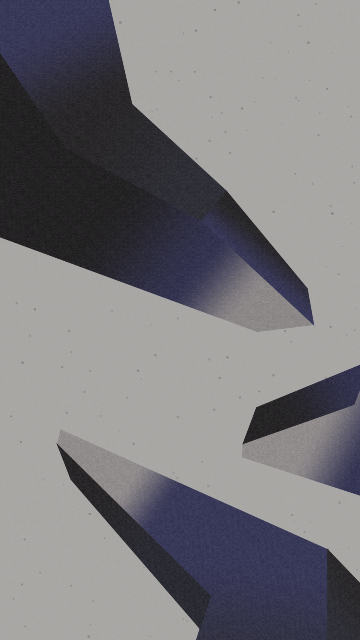
This background is drawn by a Shadertoy shader. Its source:

```glsl
// Three faceted crystal shards in ink, navy and pale grey on speckled paper.
// Each facet is a convex four-sided distance field, filled with soft colour
// ramps and painted back to front; hashed specks and grain finish the surface.

#define PAPER vec3(0.660, 0.655, 0.645)
#define PALE  vec3(0.570, 0.550, 0.550)
#define NAVY  vec3(0.220, 0.220, 0.345)
#define SLATE vec3(0.185, 0.185, 0.220)
#define INK   vec3(0.148, 0.142, 0.148)
#define SPECK_CELL 0.045
#define SPECK_CHANCE 0.36
#define GRAIN_ROWS 512.0
#define GRAIN_PAPER 0.012
#define GRAIN_FACET 0.045

float hash(vec2 cell) {
    return fract(sin(dot(cell, vec2(127.1, 311.7))) * 43758.55);
}

// Signed distance to the line a-b, positive on its left
float side(vec2 p, vec2 a, vec2 b) {
    vec2 e = normalize(b - a);
    return dot(p - a, vec2(-e.y, e.x));
}

// Convex quad with clockwise corners, negative inside
float quad(vec2 p, vec2 a, vec2 b, vec2 c, vec2 d) {
    return max(max(side(p, a, b), side(p, b, c)),
               max(side(p, c, d), side(p, d, a)));
}

// Soft 0 to 1 ramp running from point a to point b
float ramp(vec2 p, vec2 a, vec2 b) {
    vec2 e = b - a;
    return smoothstep(0.0, 1.0, dot(p - a, e) / dot(e, e));
}

// Lays a colour over the canvas; alpha gathers the facet coverage
void paint(inout vec4 canvas, vec3 colour, float dist) {
    float cover = 1.0 - smoothstep(0.0, 1.0 / iResolution.y, dist);
    canvas = mix(canvas, vec4(colour, 1.0), cover);
}

// Round specks, at most one per cell in each of two layers
float specks(vec2 p) {
    float ink = 0.0;
    for (int layer = 0; layer < 2; layer++) {
        vec2 q = p / SPECK_CELL + float(layer) * vec2(17.4, 9.7);
        vec2 cell = floor(q);
        vec2 centre = 0.1 + 0.8 * vec2(hash(cell + 3.1), hash(cell + 7.7));
        float size = mix(0.0007, 0.0022, hash(cell + 5.3));
        float dist = length(q - cell - centre) * SPECK_CELL - size;
        float dot1 = 1.0 - smoothstep(-0.5, 0.5, dist * iResolution.y);
        ink = max(ink, dot1 * step(hash(cell), SPECK_CHANCE) * mix(0.3, 0.8, hash(cell + 9.2)));
    }
    return ink;
}

void upperShard(inout vec4 canvas, vec2 p) {
    // Long underside: ink, navy, then a pale tip
    vec3 under = mix(INK * 0.94, NAVY * 0.92, ramp(p, vec2(0.175, 0.680), vec2(0.315, 0.570)));
    under = mix(under, PALE * 0.97, ramp(p, vec2(0.308, 0.588), vec2(0.388, 0.521)));
    paint(canvas, under, quad(p, vec2(0.0, 1.0), vec2(0.490, 0.493), vec2(0.402, 0.482), vec2(0.0, 0.630)));

    // Middle, end and top facets
    vec3 middle = mix(INK * 1.08, SLATE, ramp(p, vec2(0.14, 0.80), vec2(0.31, 0.69)));
    paint(canvas, middle, quad(p, vec2(0.206, 0.837), vec2(0.354, 0.701), vec2(0.316, 0.655), vec2(0.102, 0.770)));

    vec3 end = mix(NAVY, INK * 1.05, ramp(p, vec2(0.385, 0.588), vec2(0.420, 0.628)));
    paint(canvas, end, quad(p, vec2(0.354, 0.701), vec2(0.480, 0.549), vec2(0.490, 0.493), vec2(0.316, 0.655)));

    vec3 top = mix(NAVY, INK * 1.08, ramp(p, vec2(0.055, 0.950), vec2(0.115, 0.815)));
    paint(canvas, top, quad(p, vec2(-0.056, 1.0), vec2(0.169, 1.0), vec2(0.206, 0.837), vec2(0.102, 0.770)));
}

void rightShard(inout vec4 canvas, vec2 p) {
    vec3 face = mix(PALE, NAVY * 0.95, ramp(p, vec2(0.475, 0.308), vec2(0.562, 0.262)));
    paint(canvas, face, quad(p, vec2(0.380, 0.307), vec2(0.579, 0.436), vec2(0.579, 0.221), vec2(0.379, 0.286)));

    vec3 top = mix(INK, NAVY * 0.9, ramp(p, vec2(0.440, 0.350), vec2(0.565, 0.405)));
    paint(canvas, top, quad(p, vec2(0.401, 0.363), vec2(0.579, 0.436), vec2(0.553, 0.368), vec2(0.380, 0.307)));
}

void lowerShard(inout vec4 canvas, vec2 p) {
    // Broad face: pale tip into navy, dimmer at the foot
    vec3 face = mix(NAVY, SLATE, 0.7 * ramp(p, vec2(0.40, 0.12), vec2(0.38, -0.03)));
    face = mix(PALE, face, ramp(p, vec2(0.195, 0.250), vec2(0.262, 0.202)));
    float blade = quad(p, vec2(0.095, 0.328), vec2(0.512, 0.141), vec2(0.3125, 0.018), vec2(0.090, 0.305));
    float foot = quad(p, vec2(0.329, 0.069), vec2(0.512, 0.141), vec2(0.512, 0.0), vec2(0.307, 0.0));
    paint(canvas, face, min(blade, foot));

    // Shaded flanks
    vec3 flank = mix(INK * 1.05, SLATE * 0.9, ramp(p, vec2(0.14, 0.24), vec2(0.24, 0.13)));
    paint(canvas, flank, quad(p, vec2(0.090, 0.305), vec2(0.329, 0.069), vec2(0.3125, 0.018), vec2(0.111, 0.251)));
    vec3 far = mix(SLATE, INK * 1.1, ramp(p, vec2(0.51, 0.03), vec2(0.57, 0.07)));
    paint(canvas, far, quad(p, vec2(0.512, 0.141), vec2(0.579, 0.071), vec2(0.579, 0.0), vec2(0.512, 0.0)));
}

void mainImage(out vec4 fragColor, in vec2 fragCoord) {
    // Canvas units: height 1, width 9/16
    vec2 p = fragCoord / iResolution.xy * vec2(0.5625, 1.0);

    vec4 canvas = vec4(mix(PAPER, PAPER * 0.72, specks(p)), 0.0);
    upperShard(canvas, p);
    rightShard(canvas, p);
    lowerShard(canvas, p);

    // Fine grain, stronger on the facets
    float grain = hash(floor(p * GRAIN_ROWS)) - 0.5;
    canvas.rgb += grain * mix(GRAIN_PAPER, GRAIN_FACET, canvas.a);
    fragColor = vec4(canvas.rgb, 1.0);
}
```
